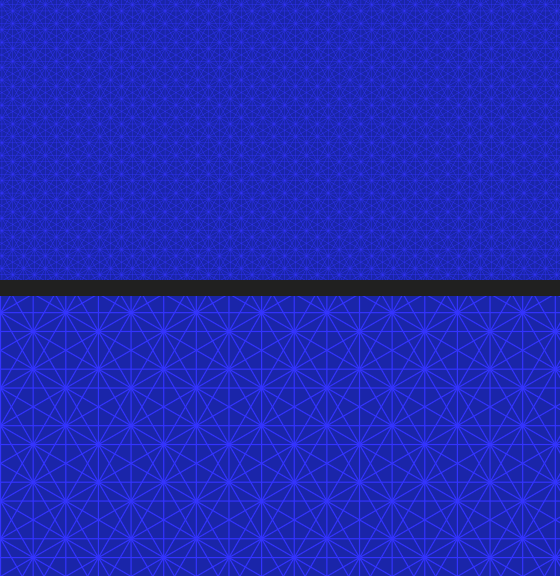
Top: the whole. Bottom: its middle third, enlarged.
Give the GLSL for this pattern, as a Shadertoy shader.

```glsl
// Fine star lattice on deep blue: hexagons with all their edges and diagonals.
// Six families of parallel hairlines, two per 60 degree turn, cross in twelve-ray
// stars; exact pixel coverage keeps the hairlines even at any canvas size.

const float PI = 3.14159265;
const float CELL = 0.0777;                  // hexagon width, in canvas heights
const float LINE_WIDTH = 0.0014;
const vec2 HEX_CENTER = vec2(0.745, 0.602); // anchors the lattice
const vec3 GROUND = vec3(0.10, 0.147, 0.663);
const vec3 LINE_COLOR = vec3(0.20, 0.20, 1.00);

// Distance to the nearest multiple of period.
float foldedDistance(float x, float period) {
    return abs(x - period * round(x / period));
}

// Share of a pixel covered by a straight line at the given distance.
float lineCoverage(float dist, float width, float pixel) {
    return clamp(0.5 * (width + pixel) - dist, 0.0, min(width, pixel)) / pixel;
}

// Part of the ground left uncovered by the hexagon lines.
float openGround(vec2 p, float cell, float width, float pixel) {
    float side = cell / sqrt(3.0);
    float open = 1.0;
    for (int i = 0; i < 3; i++) {
        float angle = float(i) * PI / 3.0;
        vec2 across = vec2(cos(angle), sin(angle));
        vec2 along = vec2(-across.y, across.x);

        // Edges and long diagonals share evenly spaced lines.
        float edge = foldedDistance(dot(p, across), 0.5 * cell);

        // Short diagonals run in pairs on both sides of each center.
        float diagonal = abs(foldedDistance(dot(p, along), 1.5 * side) - 0.5 * side);

        open *= 1.0 - lineCoverage(edge, width, pixel);
        open *= 1.0 - lineCoverage(diagonal, width, pixel);
    }
    return open;
}

void mainImage(out vec4 fragColor, in vec2 fragCoord) {
    float pixel = 1.0 / iResolution.y;
    vec2 p = fragCoord * pixel - HEX_CENTER;
    float open = openGround(p, CELL, LINE_WIDTH, pixel);
    fragColor = vec4(mix(LINE_COLOR, GROUND, open), 1.0);
}
```
